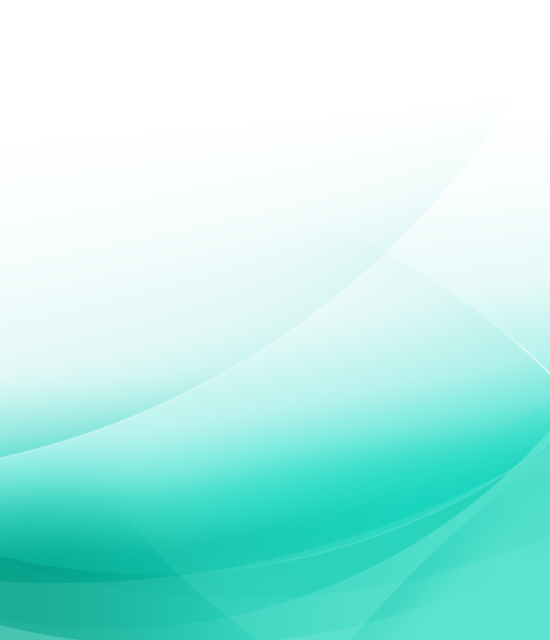
A Shadertoy shader for this background:

```glsl
// Soft white-to-teal backdrop crossed by large translucent arcs.
// A slanted colour ramp is tinted by the insides and outsides of big circles,
// with thin bright rims along some edges. Lengths are in canvas heights.

// Signed distance to a circle, negative inside.
float circle(vec2 p, vec2 centre, float radius) {
    return length(p - centre) - radius;
}

// Antialiased step: 1 where the distance is positive.
float outside(float d) {
    float blur = 0.8 / iResolution.y;
    return smoothstep(-blur, blur, d);
}

// Thin bright line along an edge.
float rim(float d) {
    float width = 0.0016;
    return exp(-d * d / (width * width));
}

// Falling ramp: 1 at or below lo, 0 at or above hi.
float fall(float lo, float hi, float x) {
    return 1.0 - smoothstep(lo, hi, x);
}

// Teal at the bottom, through mint, to white.
vec3 backdrop(float t) {
    vec3 c = vec3(0.07, 0.77, 0.68);
    c = mix(c, vec3(0.22, 0.86, 0.78), smoothstep(0.07, 0.15, t));
    c = mix(c, vec3(0.48, 0.92, 0.87), smoothstep(0.13, 0.22, t));
    c = mix(c, vec3(0.72, 0.95, 0.93), smoothstep(0.19, 0.29, t));
    c = mix(c, vec3(0.91, 0.98, 0.975), smoothstep(0.25, 0.43, t));
    c = mix(c, vec3(0.98, 0.995, 0.995), smoothstep(0.38, 0.66, t));
    return mix(c, vec3(1.0), smoothstep(0.6, 0.86, t));
}

void mainImage(out vec4 fragColor, in vec2 fragCoord) {
    vec2 p = fragCoord / iResolution.y;
    vec3 deepTeal = vec3(0.0, 0.58, 0.49);
    vec3 teal = vec3(0.08, 0.79, 0.70);
    vec3 aqua = vec3(0.13, 0.89, 0.80);
    vec3 mint = vec3(0.60, 0.95, 0.89);
    float left = fall(0.0, 0.45, p.x);
    float right = smoothstep(0.2, 0.8, p.x);

    // Slanted ramp, darker toward the lower left and brighter at the right
    float slant = 0.2 * p.x * fall(0.5, 0.95, p.y);
    vec3 col = backdrop(p.y - slant - 0.04 * fall(0.0, 0.3, p.x) * fall(0.25, 0.5, p.y));
    col = mix(col, deepTeal, 0.5 * left * fall(0.08, 0.3, p.y));
    col = mix(col, aqua, 0.55 * right * fall(0.2, 0.34, p.y));

    // Descending arc on the right
    float shoulder = circle(p, vec2(0.06, -0.406), 1.147);
    float shoulderFade = smoothstep(0.4, 0.85, p.x);
    col = mix(col, teal, (1.0 - outside(shoulder)) * 0.07 * shoulderFade * exp(shoulder / 0.2));
    col = mix(col, vec3(1.0), rim(shoulder) * 0.6 * smoothstep(0.72, 0.86, p.x));

    // Great sweeping arc, shaded toward its inner edge
    float sweep = circle(p, vec2(-0.273, 1.527), 1.272);
    float shade = (0.07 + 0.33 * fall(0.27, 0.43, p.y)) * fall(0.6, 0.9, p.y);
    col = mix(col, teal, (1.0 - outside(sweep)) * shade * exp(sweep / 0.13));
    col = mix(col, vec3(1.0), rim(sweep) * 0.25 * fall(0.75, 0.95, p.y));

    // Faint upper fold
    float fold = circle(p, vec2(0.3, 1.2), 1.0);
    col = mix(col, aqua, outside(fold) * 0.13 * smoothstep(0.4, 0.8, p.x));

    // Crossing pair of ribbons: dark wedge at left, bright sliver at right
    float ribbon = circle(p, vec2(0.24, 1.143), 1.04);
    float crossing = circle(p, vec2(0.09, 1.589), 1.5);
    col = mix(col, mix(vec3(0.05, 0.78, 0.68), deepTeal, left), outside(ribbon) * 0.5);
    col = mix(col, mint, outside(crossing) * mix(0.13, 0.16, right));
    col = mix(col, mint, rim(ribbon) * 0.22 * smoothstep(0.3, 0.5, p.x));

    // Shallow ribbon near the bottom
    float shallow = circle(p, vec2(0.38, 1.285), 1.22);
    col = mix(col, mint, outside(shallow) * mix(0.03, 0.14, right));

    // Pale veil rising to the right
    float veil = outside(circle(p, vec2(0.17, 0.937), 0.92));
    col = mix(col, mint, veil * mix(0.06, 0.36, right));

    // Darker streak across the veil
    float streak = circle(p, vec2(1.971, -1.213), 1.87);
    float streakShape = (1.0 - outside(streak)) * smoothstep(-0.07, 0.0, streak);
    col = mix(col, vec3(0.1, 0.8, 0.7), veil * streakShape * 0.42 * fall(0.1, 0.3, p.y));

    // Light disc rising from the lower middle
    float disc = circle(p, vec2(1.0555, 0.918), 1.126);
    col = mix(col, mint, (1.0 - outside(disc)) * 0.13 * fall(0.02, 0.28, p.y) * fall(0.3, 0.85, p.x));

    // Lowest pale band
    float band = circle(p, vec2(0.28, 1.19), 1.2);
    col = mix(col, mix(mint, vec3(0.36, 0.89, 0.80), right), outside(band) * 0.3);

    fragColor = vec4(col, 1.0);
}
```
